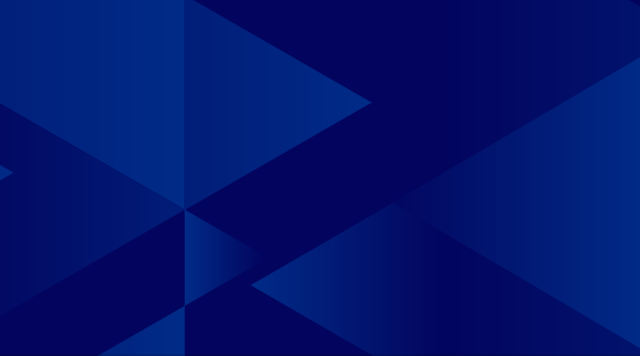
Write a WebGL 1 fragment shader that draws this background.

```glsl
precision highp float;
// Overlapping navy and blue triangles with horizontal fades.
// Each shape is a sideways wedge or half-plane with edges near 30 degrees,
// painted in order as a single tone that is mapped to colour at the end.
uniform vec2 u_resolution;

const float SLOPE = 0.575;

// Antialiased coverage of a signed distance, positive inside.
float cover(float d) {
  return clamp(d * u_resolution.y / 1.3 + 0.5, 0.0, 1.0);
}

// Signed distance to a wedge; side is 1.0 when it opens to the right.
float wedge(vec2 p, vec2 apex, float side, float slope) {
  vec2 q = p - apex;
  return (q.x * side * slope - abs(q.y)) / length(vec2(slope, 1.0));
}

// Linear tone from a at x0 to b at x1.
float fade(float x, float x0, float x1, float a, float b) {
  return mix(a, b, clamp((x - x0) / (x1 - x0), 0.0, 1.0));
}

void main() {
  // Canvas height is one unit.
  vec2 p = gl_FragCoord.xy / u_resolution.y;
  vec2 crossing = vec2(0.519, 0.411);
  float leftSide = crossing.x - p.x;
  float edgeScale = length(vec2(SLOPE, 1.0));

  // Background, lifting gently toward the right
  float ambient = fade(p.x, 1.25, 1.803, 0.0, 0.36);
  float tone = ambient;

  // Upper left panel and the triangle beside it
  float above = (p.y - crossing.y - SLOPE * leftSide) / edgeScale;
  tone = mix(tone, fade(p.x, 0.0, 0.519, 0.68, 0.96), cover(min(leftSide, above)));
  float arrow = min(-leftSide, wedge(p, vec2(1.044, 0.712), -1.0, SLOPE));
  tone = mix(tone, fade(p.x, 0.519, 1.044, 0.62, 0.97), cover(arrow));

  // Left triangle and the small tip at the border
  tone = mix(tone, fade(p.x, 0.0, 0.519, 0.13, 0.62), cover(wedge(p, crossing, -1.0, SLOPE)));
  tone = mix(tone, 0.92, cover(wedge(p, vec2(0.038, 0.515), -1.0, SLOPE)));

  // Small fading triangle and the lower panel on its extended edge
  float small = min(-leftSide, wedge(p, vec2(0.754, 0.276), -1.0, SLOPE));
  tone = mix(tone, fade(p.x, 0.519, 0.74, 0.97, 0.0), cover(small));
  float below = (0.141 - SLOPE * leftSide - p.y) / edgeScale;
  tone = mix(tone, fade(p.x, 0.28, 0.519, 0.78, 0.97), cover(min(leftSide, below)));

  // Lower centre wedge, overlapped by the steeper right triangle
  float lowerTone = max(ambient, fade(p.x, 0.704, 1.25, 0.97, 0.0));
  tone = mix(tone, lowerTone, cover(wedge(p, vec2(0.704, 0.199), 1.0, 0.578)));
  float rightTone = fade(p.x, 1.103, 1.803, 0.06, 0.95);
  tone = mix(tone, rightTone, cover(wedge(p, vec2(1.103, 0.4306), 1.0, 0.588)));

  // Dark upper right corner
  float corner = (p.y - 1.0 + SLOPE * (p.x - 1.765)) / edgeScale;
  tone = mix(tone, 0.0, cover(corner));

  vec3 navy = vec3(0.008, 0.017, 0.368);
  vec3 blue = vec3(0.0, 0.174, 0.536);
  vec3 color = mix(navy, blue, tone);

  // Thin shade along the bottom border
  color *= mix(1.0, 0.85, cover(0.004 - p.y));
  gl_FragColor = vec4(color, 1.0);
}
```
